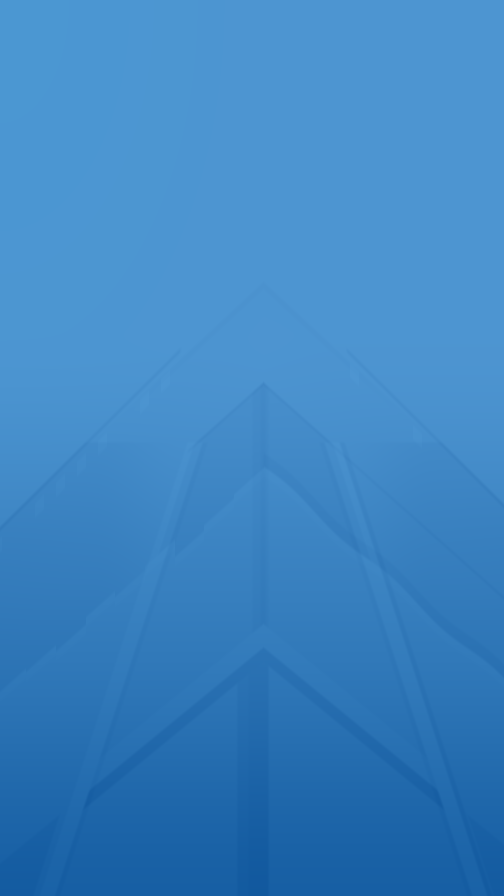
Give the GLSL for this background, as a Shadertoy shader.

```glsl
// A faint glass tower seen from below, sunk in a blue haze.
// A vertical gradient is tinted by soft gables, columns and ribs,
// all built about one axis; units are canvas widths.

#define AXIS 0.523
#define SOFT 0.0035
#define CONTRAST 0.9
#define STEP_COUNT 17.0
#define STEP_SIZE 0.034
#define SKY vec3(0.303, 0.583, 0.818)
#define MIDDLE vec3(0.210, 0.492, 0.740)
#define DEEP vec3(0.088, 0.370, 0.640)

float hash(float n) {
    return fract(sin(n * 127.1) * 43758.5453);
}

// Soft mask, one where d is positive
float inside(float d) {
    return smoothstep(-SOFT, SOFT, d);
}

// Soft mask of a strip from lo to hi
float strip(float d, float lo, float hi) {
    return inside(d - lo) * inside(hi - d);
}

// Signed depth below a gable with the given apex height and slope
float gable(vec2 q, float apex, float slope) {
    return (apex - slope * abs(q.x) - q.y) * inversesqrt(1.0 + slope * slope);
}

// Smooth haze from the sky down to the deep blue foot
vec3 haze(vec2 uv) {
    vec3 col = mix(SKY, MIDDLE, smoothstep(0.63, 0.27, uv.y));
    col = mix(col, DEEP, smoothstep(0.36, -0.03, uv.y));
    float corner = smoothstep(0.7, 0.0, length(uv - vec2(0.0, 1.0)));
    return col + corner * vec3(-0.010, 0.008, 0.006);
}

// Stepped lower edge of the shaded glass, rougher on the left
float brokenEdge(vec2 q) {
    float cell = floor(q.x * STEP_COUNT);
    float rough = (hash(cell + 3.0) - 0.5) * STEP_SIZE;
    float wave = 0.005 * sin(q.x * 31.0);
    return gable(q, 0.852, 0.89) + (q.x < 0.0 ? rough : wave);
}

float towerTone(vec2 q) {
    float side = abs(q.x);
    float tone = 0.0;

    // Far roof and the wings beside it
    float roof = gable(q, 1.218, 0.93);
    float wing = gable(q, 1.250, 0.99);
    float wingMask = inside(side - 0.165);
    tone -= 0.008 * strip(roof, 0.0, 0.010) * smoothstep(0.30, 0.15, side);
    tone -= 0.004 * inside(roof) * smoothstep(0.20, 0.0, roof);
    tone -= 0.026 * wingMask * strip(wing, 0.0, 0.006);

    // Small ledges along the wings
    float ledge = step(0.45, hash(floor(q.x * 24.0)));
    float notch = strip(fract(q.x * 24.0), 0.1, 0.55);
    tone += 0.012 * ledge * notch * wingMask * strip(wing, 0.016, 0.036);

    // Shaded glass between the roofs and the broken edge
    float nearRoof = gable(q, 1.019, 0.89);
    float broken = brokenEdge(q);
    float column = side - mix(0.43, 0.139, q.y / 0.893);
    float columnMask = inside(0.90 - q.y);
    float middle = inside(nearRoof) * inside(-column);
    float flank = inside(column) * columnMask * inside(wing)
                * smoothstep(0.15, 0.34, side);
    tone -= 0.018 * max(middle, flank) * inside(-broken);
    tone -= 0.018 * strip(nearRoof, 0.0, 0.005) * inside(q.x + 0.15);
    tone -= 0.015 * strip(broken, -0.020, 0.0) * inside(q.x);
    tone += 0.006 * strip(broken, 0.0, 0.014);

    // Lower gable: pale ledge above a dark beam
    float beam = gable(q, 0.493, 0.82);
    float between = inside(-column - 0.016);
    tone += 0.010 * between * strip(beam, -0.036, 0.0);
    tone -= 0.030 * between * strip(beam, 0.0, 0.022);
    tone -= 0.016 * inside(column - 0.027) * inside(beam);

    // Leaning columns, pale face and dark rim
    tone += 0.014 * columnMask * strip(column, -0.016, 0.014);
    tone -= 0.020 * columnMask * strip(column, 0.014, 0.024) * inside(q.x);
    tone -= 0.012 * columnMask * strip(column, -0.026, -0.016);

    // Central rib, wider and darker below the beam
    float upperRib = inside(nearRoof) * inside(-beam - 0.036);
    tone -= 0.012 * upperRib * strip(q.x, -0.022, 0.010);
    tone -= 0.010 * upperRib * strip(q.x, -0.006, 0.004);
    float lowerRib = inside(beam - 0.022);
    tone -= 0.020 * lowerRib * strip(q.x, -0.052, 0.010);
    tone -= 0.008 * lowerRib * strip(q.x, -0.030, 0.010);
    return tone;
}

void mainImage(out vec4 fragColor, in vec2 fragCoord) {
    vec2 uv = fragCoord / iResolution.xy;
    vec2 q = fragCoord / iResolution.x - vec2(AXIS, 0.0);
    vec3 col = haze(uv);
    col += CONTRAST * towerTone(q) * vec3(0.9, 1.0, 0.85);
    fragColor = vec4(clamp(col, 0.0, 1.0), 1.0);
}
```
